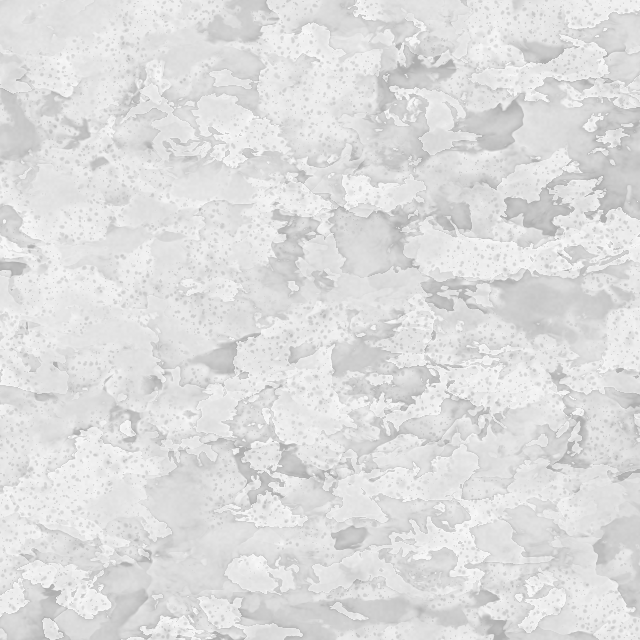
This texture map is drawn by a Shadertoy shader. Its source:

```glsl
// Pale, crumbling plaster crust shaded like an occlusion map.
// Noise-shaped flakes are stacked from large to small; each has a bright rim,
// drops a soft shadow on what lies below, and may be pitted with tiny pores.

float hash(vec2 p) {
    vec3 q = fract(p.xyx * vec3(.1031, .1030, .0973));
    q += dot(q, q.yzx + 33.33);
    return fract((q.x + q.y) * q.z);
}

vec2 hash2(vec2 p) {
    return vec2(hash(p), hash(p + 57.3));
}

float noise(vec2 p) {
    vec2 i = floor(p), f = fract(p);
    f = f * f * f * (f * (f * 6. - 15.) + 10.);
    return mix(mix(hash(i), hash(i + vec2(1, 0)), f.x),
               mix(hash(i + vec2(0, 1)), hash(i + vec2(1, 1)), f.x), f.y);
}

float fbm(vec2 p) {
    float sum = 0., amp = .5;
    for (int i = 0; i < 5; i++) {
        sum += amp * noise(p);
        p = mat2(1.6, 1.2, -1.2, 1.6) * p + 7.7;
        amp *= .5;
    }
    return sum;
}

// Distance to the nearest scattered point: gives flakes a bulbous outline
float lumps(vec2 p) {
    vec2 cell = floor(p);
    float nearest = 2.;
    for (int y = -1; y <= 1; y++)
    for (int x = -1; x <= 1; x++) {
        vec2 c = cell + vec2(x, y);
        nearest = min(nearest, length(c + hash2(c) - p));
    }
    return nearest;
}

// Round pores of varied radius, 1 at the bottom of a pore
float pores(vec2 p) {
    vec2 cell = floor(p);
    float depth = 0.;
    for (int y = -1; y <= 1; y++)
    for (int x = -1; x <= 1; x++) {
        vec2 c = cell + vec2(x, y);
        float size = hash(c + 19.7);
        float radius = mix(.12, .55, size * size);
        float d = length(c + hash2(c) - p);
        depth = max(depth, 1. - smoothstep(.3 * radius, radius, d));
    }
    return depth;
}

void mainImage(out vec4 fragColor, in vec2 fragCoord) {
    vec2 uv = fragCoord / iResolution.y;

    // Recessed ground
    float shade = .83 + .12 * (fbm(uv * 6.) - .5);
    float rough = 0.;

    // Stacked flakes
    for (int i = 0; i < 4; i++) {
        float layer = float(i);
        vec2 p = uv * vec2(.85, 1.2) * (5. + 4. * layer) + layer * 17.3;
        p += 1.1 * (vec2(fbm(p * .9 + 3.1), fbm(p * .9 + 8.7)) - .5);
        float height = fbm(p) - .47 - .033 * layer + .12 * (.45 - lumps(p * 4.));

        // Edges are crisp in places and melt away in others
        float crisp = smoothstep(.32, .58, fbm(uv * 6. + layer * 31.));
        float blur = mix(.05, .012, crisp);
        float inside = smoothstep(-blur, blur, height);
        float shadow = exp(-max(-height, 0.) / .055) * crisp;
        float rim = exp(-max(height, 0.) / .035) * crisp;

        float top = mix(.875, shade + .03, .35) + .065 * rim;
        shade = mix(shade - .11 * shadow, top, inside);
        float pitted = smoothstep(.4, .54, fbm(uv * 7. + layer * 11.));
        rough = mix(rough * (1. - .6 * shadow), pitted, inside);
    }

    // Porous surface: dense fine pores, sparse larger ones, faint grain
    vec2 wobble = uv + .004 * vec2(noise(uv * 90.), noise(uv * 90. + 40.));
    float fine = pores(wobble * 115.);
    float large = pores(wobble * 44. + 9.) * smoothstep(.45, .7, noise(uv * 25.));
    shade += rough * (.045 - .1 * fine - .06 * large);
    shade += .02 * (noise(uv * 230.) - .5) + .03 * (fbm(uv * 30.) - .5);

    fragColor = vec4(vec3(clamp(shade, .69, .965)), 1.);
}
```
